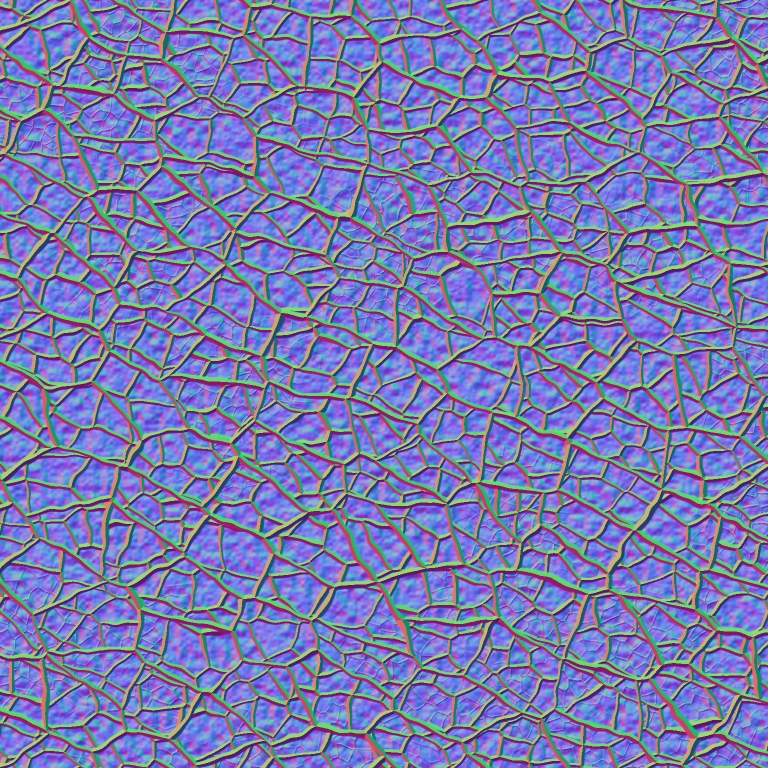
Give the GLSL for this texture map, as a Shadertoy shader.

```glsl
// Normal map of cracked, grained leather: nested cellular cracks over fine bumps.

const float PLATE_SCALE   = 9.5;     // large plates per canvas
const float PLATE_STRETCH = 1.5;     // plates are wider than tall
const float PLATE_TILT    = 0.42;    // long cracks fall to the right
const vec2  CHIP_SCALE    = vec2(15.0, 27.0);  // range of chips per canvas
const float CHIP_STRETCH  = 1.2;
const float CHIP_TILT     = 0.25;
const float FLAKE_SCALE   = 52.0;    // smallest cracks, in patches
const float PLATE_WIDTH   = 0.0049;  // half widths of the cracks
const float CHIP_WIDTH    = 0.0040;
const float FLAKE_WIDTH   = 0.0024;
const float CRACK_SLOPE   = 2.7;
const float FLAKE_SLOPE   = 0.75;
const float GRAIN_SCALE   = 105.0;
const float GRAIN_SLOPE   = 0.75;
const vec3  FLAT_COLOR    = vec3(0.47, 0.48, 0.94);
const float TILT_RANGE    = 0.43;    // red and green swing of a steep wall
const float STEEP_BLUE    = 0.10;    // blue of a vertical wall
const int   SAMPLES       = 2;       // antialiasing grid per axis

struct Crack {
    float dist;  // distance to the nearest crack, in canvas units
    vec2 dir;    // direction towards it
    vec2 id;     // random value of the enclosing cell
};

vec2 hash2(vec2 p) {
    vec3 q = fract(p.xyx * vec3(0.1031, 0.1030, 0.0973));
    q += dot(q, q.yzx + 33.33);
    return fract((q.xx + q.yz) * q.zy);
}

float noise(vec2 p) {
    vec2 i = floor(p), f = fract(p);
    f = f * f * (3.0 - 2.0 * f);
    float low  = mix(hash2(i).x, hash2(i + vec2(1, 0)).x, f.x);
    float high = mix(hash2(i + vec2(0, 1)).x, hash2(i + vec2(1, 1)).x, f.x);
    return mix(low, high, f.y);
}

// Canvas to cell space: rotated, scaled and squashed
mat2 cellFrame(float scale, float stretch, float tilt) {
    float c = cos(tilt), s = sin(tilt);
    return scale * mat2(c, s * stretch, -s, c * stretch);
}

vec2 cellPoint(vec2 cell, vec2 seed) {
    return 0.08 + 0.84 * hash2(cell + seed);
}

// Cellular noise with exact border distance and direction
Crack cracks(vec2 p, mat2 frame, vec2 seed) {
    vec2 q = frame * p, base = floor(q), f = q - base;
    vec2 home = vec2(0), toHome = vec2(0);
    float nearest = 1e3;
    for (int y = -1; y <= 1; y++)
    for (int x = -1; x <= 1; x++) {
        vec2 o = vec2(x, y);
        vec2 r = o + cellPoint(base + o, seed) - f;
        if (dot(r, r) < nearest) {
            nearest = dot(r, r);
            home = o;
            toHome = r;
        }
    }
    Crack crack = Crack(1e3, vec2(0), hash2(base + home + seed + 17.3));
    for (int y = -2; y <= 2; y++)
    for (int x = -2; x <= 2; x++) {
        if (x == 0 && y == 0) continue;
        vec2 o = home + vec2(x, y);
        vec2 r = o + cellPoint(base + o, seed) - f;
        vec2 across = r - toHome;
        vec2 gradient = across * frame;
        float d = 0.5 * dot(r + toHome, across) / length(gradient);
        if (d < crack.dist) {
            crack.dist = d;
            crack.dir = normalize(gradient);
        }
    }
    return crack;
}

float wall(float dist, float width) {
    return 1.0 - smoothstep(0.45 * width, width, dist);
}

vec2 noiseSlope(vec2 p) {
    float h = noise(p);
    return vec2(noise(p + vec2(0.5, 0)) - h, noise(p + vec2(0, 0.5)) - h) / 0.5;
}

vec3 leather(vec2 p) {
    // Bend the cracks
    vec2 w = p;
    w += 0.014 * (vec2(noise(p * 16.0), noise(p * 16.0 + 41.7)) - 0.5);
    w += 0.005 * (vec2(noise(p * 58.0 + 9.1), noise(p * 58.0 + 73.3)) - 0.5);
    float wear = 0.72 + 0.56 * noise(p * 22.0 + 5.0);

    // Each level is seeded by its parent cell, so cracks end in T junctions
    Crack plate = cracks(w, cellFrame(PLATE_SCALE, PLATE_STRETCH, PLATE_TILT), vec2(3.7));
    float chipScale = mix(CHIP_SCALE.x, CHIP_SCALE.y, plate.id.x);
    Crack chip = cracks(w, cellFrame(chipScale, CHIP_STRETCH, CHIP_TILT), plate.id * 57.0);
    Crack flake = cracks(w, cellFrame(FLAKE_SCALE, 1.1, 0.6), chip.id * 91.0);

    float plateWall = wall(plate.dist, PLATE_WIDTH * wear);
    float chipWall = wall(chip.dist, CHIP_WIDTH * wear) * (1.0 - plateWall);
    float patches = smoothstep(0.4, 0.7, noise(p * 6.0 + 20.0) * 0.7 + chip.id.y * 0.3);
    float flakeWall = wall(flake.dist, FLAKE_WIDTH) * patches;
    float open = 1.0 - max(plateWall, chipWall);

    // Surface tilt points downhill
    vec2 grain = noiseSlope(p * GRAIN_SCALE) + 0.6 * noiseSlope(p * GRAIN_SCALE * 2.1 + 31.0);
    vec2 slope = CRACK_SLOPE * (plate.dir * plateWall + chip.dir * chipWall);
    slope += open * (FLAKE_SLOPE * flake.dir * flakeWall - GRAIN_SLOPE * grain);
    vec3 n = normalize(vec3(slope, 1.0));
    return vec3(FLAT_COLOR.rg + TILT_RANGE * n.xy * vec2(1, -1), mix(STEEP_BLUE, FLAT_COLOR.b, n.z));
}

void mainImage(out vec4 fragColor, in vec2 fragCoord) {
    vec3 color = vec3(0);
    for (int i = 0; i < SAMPLES * SAMPLES; i++) {
        vec2 offset = (vec2(i % SAMPLES, i / SAMPLES) + 0.5) / float(SAMPLES) - 0.5;
        color += leather((fragCoord + offset) / min(iResolution.x, iResolution.y));
    }
    fragColor = vec4(color / float(SAMPLES * SAMPLES), 1.0);
}
```
